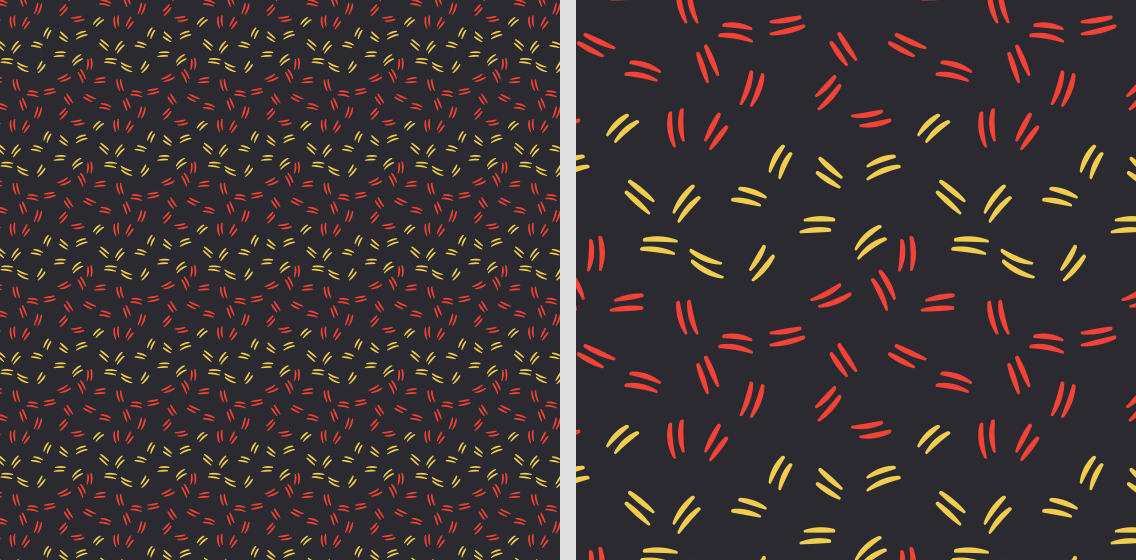
Left: the whole. Right: its middle third, enlarged.
Reproduce this pattern procedurally as a Shadertoy shader.

```glsl
float hash(float n) {
    return fract(sin(n * 12.9898 + 4.1) * 43758.5453);
}

mat2 rotation(float angle) {
    float c = cos(angle), s = sin(angle);
    return mat2(c, -s, s, c);
}

// Distance to a slightly bent brush stroke that thins toward its ends
float strokeDistance(vec2 p, float halfLength, float bend) {
    p.y -= bend * (p.x * p.x - 0.0008);
    float along = clamp(p.x, -halfLength, halfLength);
    float t = along / halfLength;
    float radius = 0.0087 * (1.0 - 0.38 * t * t + 0.1 * t);
    return length(p - vec2(along, 0.0)) - radius;
}

// Distance to two roughly parallel strokes
float pairDistance(vec2 p, float seed) {
    float d = 1.0;
    float bend = 5.0 * (hash(seed + 0.1) - 0.5);
    float slide = 0.02 * (hash(seed + 0.2) - 0.5);
    for (float side = -1.0; side < 2.0; side += 2.0) {
        float own = seed + 0.13 * side;
        vec2 q = p - side * vec2(slide, 0.0175);
        q = rotation(0.2 * (hash(own + 0.4) - 0.5)) * q;
        float halfLength = mix(0.041, 0.054, hash(own + 0.6));
        d = min(d, strokeDistance(q, halfLength, bend));
    }
    return d;
}

void mainImage(out vec4 fragColor, in vec2 fragCoord) {
    const vec3 charcoal = vec3(0.165, 0.163, 0.187);
    const vec3 red = vec3(0.957, 0.263, 0.212);
    const vec3 yellow = vec3(0.94, 0.805, 0.305);

    // The square tile repeats 5.4 times across the canvas
    float tiles = 5.4;
    vec2 p = fragCoord / iResolution.y * tiles;
    float pixel = tiles / iResolution.y;
    vec3 color = charcoal;

    // Even lattice of 28 pairs per tile, loosened by jitter
    for (float i = 0.0; i < 28.0; i++) {
        float seed = i * 3.7 + 1.0;
        vec2 jitter = vec2(hash(seed), hash(seed + 1.3)) - 0.5;
        vec2 center = i * vec2(1.0, 11.0) / 28.0 + 0.08 * jitter;
        vec2 q = p - center;
        q -= round(q);
        q = rotation(3.14159 * hash(seed + 2.1)) * q;

        float coverage = clamp(0.5 - pairDistance(q, seed) / pixel, 0.0, 1.0);
        vec3 ink = fract(i * 0.618) < 0.43 ? yellow : red;
        color = mix(color, ink, coverage);
    }
    fragColor = vec4(color, 1.0);
}
```
